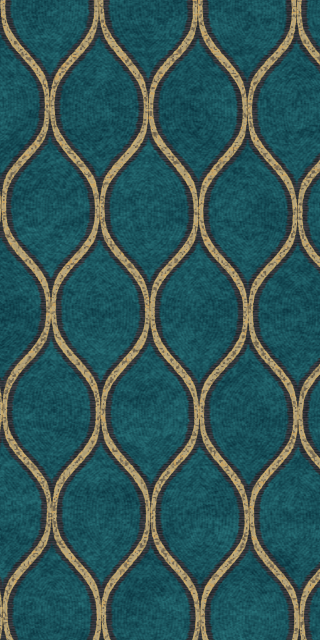
This pattern is drawn by a WebGL 1 fragment shader. Its source:

```glsl
precision highp float;
uniform vec2 u_resolution;

#define COLUMN 0.3086            // width of one ogee, canvas width = 1
#define HALF_ROW 0.3175          // height between staggered rows
#define NODE vec2(0.156, 0.333)  // one crossing, measured from the top left
#define SKEW vec2(0.0045, 0.0215)
#define SWING 0.226              // strand amplitude in columns
#define FLATTEN 0.07             // straightens the strand at crossings
#define CORD 0.0113              // half width of the gold strand
#define BORDER 0.0245            // half width of the dark band
#define RIBS 130.0               // weft threads per canvas width
#define DARK_TEAL vec3(0.07, 0.27, 0.31)
#define LIGHT_TEAL vec3(0.13, 0.39, 0.42)
#define CHARCOAL vec3(0.19, 0.20, 0.22)

const float PI = 3.14159265;

float hash(vec2 p) {
  return fract(sin(dot(p, vec2(12.9898, 78.233))) * 43758.5453);
}

float noise(vec2 p) {
  vec2 i = floor(p);
  vec2 f = fract(p);
  f = f * f * (3.0 - 2.0 * f);
  return mix(mix(hash(i), hash(i + vec2(1.0, 0.0)), f.x),
             mix(hash(i + vec2(0.0, 1.0)), hash(i + vec2(1.0, 1.0)), f.x), f.y);
}

float fbm(vec2 p) {
  float sum = 0.0;
  float weight = 0.5;
  for (int i = 0; i < 4; i++) {
    sum += weight * noise(p);
    p = p * 2.03 + 17.3;
    weight *= 0.5;
  }
  return sum / 0.9375;
}

// Signed distance to the nearest strand; z is the closeness to a crossing row
vec2 strand(vec2 p) {
  vec2 q = p - SKEW * p.yx - NODE + SKEW * NODE.yx;
  float t = PI * q.y / HALF_ROW;
  float wave = (cos(t) - FLATTEN * cos(3.0 * t)) / (1.0 - FLATTEN);
  float rate = (3.0 * FLATTEN * sin(3.0 * t) - sin(t)) / (1.0 - FLATTEN);
  float slope = SWING * rate * COLUMN * PI / HALF_ROW;
  float folded = abs(fract(q.x / COLUMN + 0.5) - 0.5);
  float d = (folded - 0.25 + SWING * wave) * COLUMN / sqrt(1.0 + slope * slope);
  return vec2(d, wave * wave);
}

// Chenille pile: short tufts, faint contour rows and worn patches
vec3 pile(vec2 p, float d) {
  float tufts = noise(p * vec2(105.0, 150.0)) - 0.5;
  float fibres = noise(p * vec2(190.0, 250.0) + 31.0) - 0.5;
  float patches = fbm(p * vec2(7.0, 9.0) + 4.0) - 0.5;
  float streaks = fbm(p * vec2(18.0, 46.0) + 9.0) - 0.5;
  float contour = sin(abs(d) * 640.0 + 5.0 * noise(p * 24.0));
  float shade = 0.48 + 0.85 * tufts + 0.75 * fibres + 0.9 * patches
              + 0.7 * streaks + 0.12 * contour;
  return mix(DARK_TEAL, LIGHT_TEAL, clamp(shade, -0.6, 1.5));
}

// Dark flat weave with horizontal ribs
vec3 flatWeave(vec2 p, float rib) {
  float fleck = noise(p * vec2(120.0, 210.0) + 57.0) - 0.5;
  vec3 plum = vec3(0.05, 0.015, 0.03);
  return CHARCOAL + plum * rib + 0.1 * fleck;
}

// Metallic strand: bright edges around a greyer, flecked core
vec3 goldWeave(vec2 p, float across) {
  float edge = smoothstep(0.25, 0.75, abs(across));
  float grain = noise(p * vec2(170.0, 200.0) + 83.0);
  float glint = noise(p * vec2(95.0, 130.0) + 12.0);
  vec3 straw = vec3(0.67, 0.62, 0.50);
  vec3 yellow = vec3(0.79, 0.68, 0.43);
  vec3 amber = vec3(0.77, 0.58, 0.27);
  vec3 shadow = vec3(0.42, 0.38, 0.31);
  vec3 c = mix(straw, yellow, 0.25 + 0.65 * edge);
  c = mix(c, amber, 0.6 * smoothstep(0.68, 0.9, glint));
  float gap = smoothstep(0.45, 0.85, grain) * mix(0.95, 0.5, edge);
  return mix(c, shadow, gap) + 0.08 * (glint - 0.5);
}

void main() {
  vec2 p = vec2(gl_FragCoord.x, u_resolution.y - gl_FragCoord.y) / u_resolution.x;
  float aa = 0.8 / u_resolution.x;

  // Slight hand of the cloth
  vec2 warped = p + 0.003 * (vec2(noise(p * 9.0), noise(p * 9.0 + 40.0)) - 0.5);
  vec2 s = strand(warped);
  float d = s.x;
  float rib = sin(2.0 * PI * RIBS * p.y + 1.5 * noise(p * 14.0));

  // Band edge frays along the ribs
  float fray = 0.0012 * rib + 0.006 * (noise(p * vec2(80.0, 150.0)) - 0.5);
  float band = 1.0 - smoothstep(-0.002 - aa, 0.002 + aa, abs(d) + fray - BORDER);
  vec3 color = mix(pile(p, d), flatWeave(p, rib), band);

  // Strand narrows where two run side by side
  float halfWidth = CORD * mix(1.0, 0.66, smoothstep(0.4, 1.0, s.y));
  float ragged = 0.0022 * (noise(p * vec2(130.0, 160.0) + 5.0) - 0.5);
  float cord = 1.0 - smoothstep(-aa, aa, abs(d) + ragged - halfWidth);
  color = mix(color, goldWeave(p, d / halfWidth), cord);

  gl_FragColor = vec4(clamp(color, 0.0, 1.0), 1.0);
}
```
